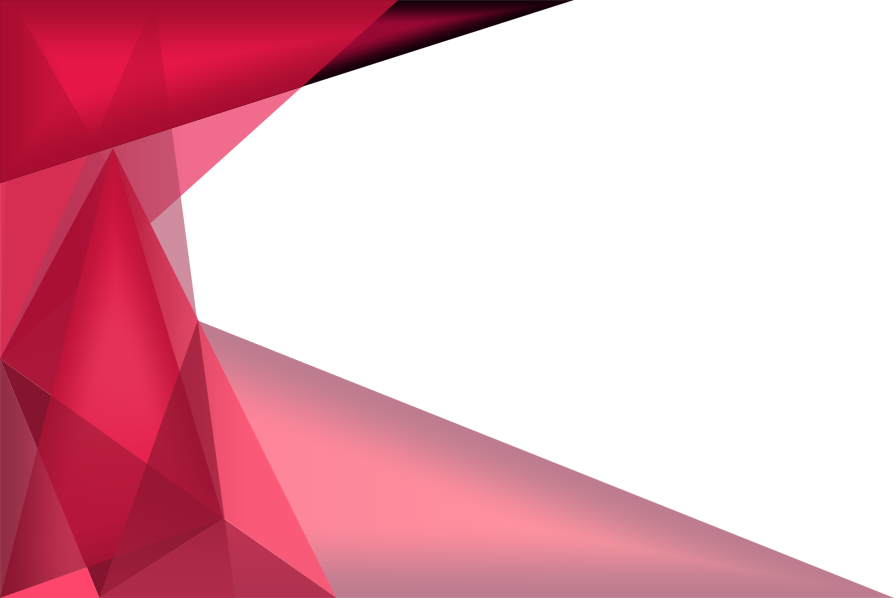
Write a WebGL 1 fragment shader that draws this background.

```glsl
precision highp float;
// Overlapping translucent crimson facets on white: a top banner, a left
// column of crossing triangles and a long pink wedge along the bottom.
// Each facet is a triangle distance, shaded from its rim to its core.
uniform vec2 u_resolution;

#define ASPECT 1.5
#define CRIMSON vec3(0.90, 0.09, 0.28)
#define DEEP_RED vec3(0.66, 0.05, 0.19)
#define WINE vec3(0.52, 0.08, 0.18)
#define ROSE vec3(0.94, 0.42, 0.55)
#define CORAL vec3(0.98, 0.34, 0.46)
#define MAUVE vec3(0.74, 0.49, 0.56)
#define RIM_WIDTH 0.13

// Corners shared by several facets, in units of the canvas height
const vec2 TOP_LEFT = vec2(0.0, 1.0);
const vec2 BOTTOM_LEFT = vec2(0.0, 0.0);
const vec2 LEFT_HUB = vec2(0.0, 0.4);
const vec2 PEAK = vec2(0.189, 0.752);
const vec2 WAIST = vec2(0.331, 0.464);
const vec2 LOW_HUB = vec2(0.374, 0.133);
const vec2 FOOT = vec2(0.166, 0.0);
const vec2 HEEL = vec2(0.563, 0.0);

float cross2(vec2 a, vec2 b) {
  return a.x * b.y - a.y * b.x;
}

float edgeDistance(vec2 p, vec2 a, vec2 b) {
  return cross2(normalize(b - a), p - a);
}

// Distance to the nearest side, positive inside for either winding
float triangle(vec2 p, vec2 a, vec2 b, vec2 c) {
  float winding = sign(cross2(b - a, c - a));
  return min(min(edgeDistance(p, a, b) * winding,
                 edgeDistance(p, b, c) * winding),
             edgeDistance(p, c, a) * winding);
}

float coverage(float d) {
  float pixel = 0.75 / u_resolution.y;
  return smoothstep(-pixel, pixel, d);
}

// Blend a flat facet over the colour below
void tint(inout vec3 color, float d, vec3 shade, float alpha) {
  color = mix(color, shade, coverage(d) * alpha);
}

// Blend a facet that changes from rim to core with depth
void facet(inout vec3 color, float d, float depth, vec3 rim, vec3 core, float alpha) {
  tint(color, d, mix(rim, core, smoothstep(0.0, 1.0, depth)), alpha);
}

void main() {
  vec2 p = gl_FragCoord.xy / u_resolution * vec2(ASPECT, 1.0);
  vec3 color = vec3(1.0);

  // Long pink wedge
  float wedge = triangle(p, WAIST, vec2(1.497, 0.0), FOOT);
  vec3 wedgeCore = mix(vec3(0.99, 0.47, 0.58), vec3(1.0, 0.58, 0.63), p.x);
  facet(color, wedge, wedge / RIM_WIDTH, MAUVE, wedgeCore, 1.0);

  // Dark base behind the lower column
  tint(color, triangle(p, LEFT_HUB, LOW_HUB, FOOT), WINE, 1.0);

  // Rose sheet across the upper left corner
  float sheet = triangle(p, TOP_LEFT, vec2(0.667, 1.0), LEFT_HUB);
  vec3 sheetColor = mix(vec3(0.87, 0.20, 0.35), ROSE, smoothstep(0.1, 0.32, p.x));
  tint(color, sheet, sheetColor, 1.0);

  // Smoky tall facet and the slim one leaning on it
  float tall = triangle(p, vec2(0.259, 1.0), LOW_HUB, LEFT_HUB);
  float slim = triangle(p, vec2(0.02, 1.0), WAIST, LEFT_HUB);
  tint(color, tall, vec3(0.68, 0.26, 0.37), 0.6);
  tint(color, slim, DEEP_RED, 0.15);

  // Wide facet, dark on the left and coral on the right
  float wide = triangle(p, PEAK, HEEL, LEFT_HUB);
  facet(color, wide, (p.x - 0.12) / 0.32, DEEP_RED, CORAL, 0.92);

  // Bright central facet with a shaded lower half
  float center = triangle(p, PEAK, LOW_HUB, BOTTOM_LEFT);
  vec3 centerCore = mix(CRIMSON, vec3(0.91, 0.20, 0.35),
                        smoothstep(0.3, 0.0, distance(p, vec2(0.2, 0.4))));
  facet(color, center, center / 0.09 + 0.15, vec3(0.74, 0.07, 0.22), centerCore, 0.95);
  tint(color, triangle(p, LEFT_HUB, LOW_HUB, BOTTOM_LEFT), WINE, 0.45);

  // Shadows at the foot
  tint(color, triangle(p, LOW_HUB, HEEL, FOOT), vec3(0.68, 0.12, 0.25), 0.8);
  float shadow = triangle(p, WAIST, vec2(0.394, 0.0), FOOT);
  facet(color, shadow, p.y / 0.2, vec3(0.68, 0.15, 0.27), WINE, 0.6);

  // Lower left corner and its bright tip
  float corner = triangle(p, LEFT_HUB, FOOT, BOTTOM_LEFT);
  facet(color, corner, p.x / 0.13, WINE, vec3(0.76, 0.22, 0.34), 0.8);
  tint(color, triangle(p, BOTTOM_LEFT, vec2(0.146, 0.051), FOOT), vec3(1.0, 0.27, 0.42), 1.0);

  // Top banner: near black, then crimson under the sheet
  float banner = triangle(p, TOP_LEFT, vec2(0.961, 1.0), vec2(0.0, 0.694));
  facet(color, banner, banner / 0.045, vec3(0.08, 0.0, 0.04), vec3(0.60, 0.03, 0.20), 1.0);
  float overlap = min(banner, sheet);
  facet(color, overlap, banner / 0.11, DEEP_RED, CRIMSON, 1.0);
  tint(color, min(overlap, tall), DEEP_RED, 0.35);
  tint(color, min(overlap, slim), DEEP_RED, 0.45);

  gl_FragColor = vec4(color, 1.0);
}
```
